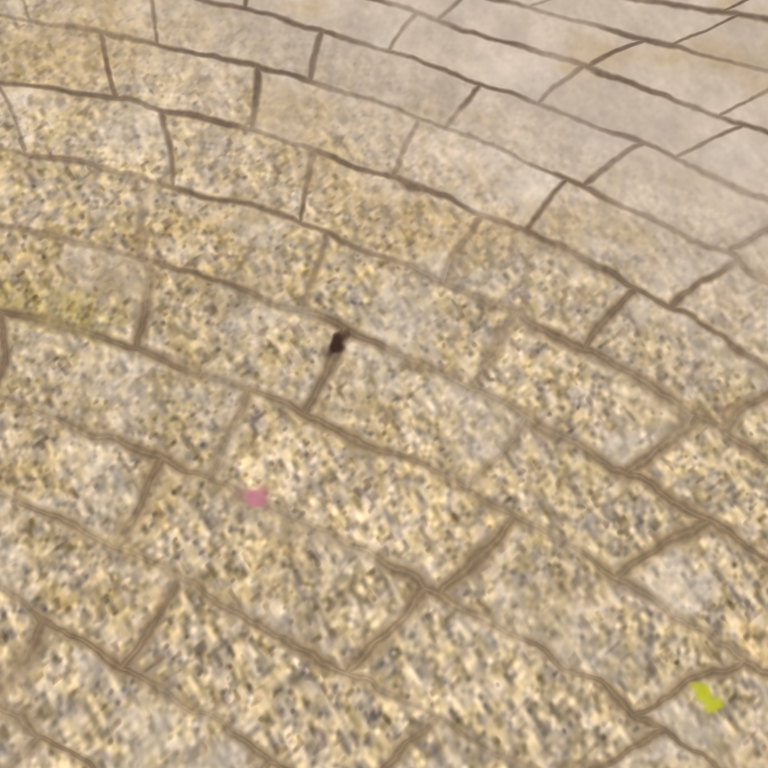
This texture is drawn by a three.js fragment shader. Its source:

```glsl
// Weathered stone paving seen at a slant: curved courses of staggered blocks.
// Each course line is a quadratic in its row number, inverted to find the row;
// cross joints lean with the curve, and noise adds gravel, wear, moss and litter.

varying vec2 vUv;

float hash(vec2 p) {
  return fract(sin(dot(p, vec2(127.1, 311.7))) * 43758.5453);
}

float noise(vec2 p) {
  vec2 i = floor(p), f = fract(p);
  f = f * f * (3.0 - 2.0 * f);
  return mix(mix(hash(i), hash(i + vec2(1.0, 0.0)), f.x),
             mix(hash(i + vec2(0.0, 1.0)), hash(i + vec2(1.0, 1.0)), f.x), f.y);
}

float fbm(vec2 p) {
  float sum = 0.0, amp = 0.5;
  for (int i = 0; i < 4; i++) {
    sum += amp * noise(p);
    p = mat2(1.6, 1.2, -1.2, 1.6) * p + 7.3;
    amp *= 0.5;
  }
  return sum / 0.9375;
}

// Soft rotated ellipse with a ragged rim
float blob(vec2 p, vec2 center, vec2 radius, float angle) {
  vec2 d = p - center;
  float c = cos(angle), s = sin(angle);
  d = vec2(c * d.x + s * d.y, c * d.y - s * d.x) / radius;
  return 1.0 - smoothstep(0.4, 1.3, length(d) + 0.8 * (noise(p * 110.0) - 0.5));
}

void main() {
  // Ground position with y running down toward the viewer
  vec2 ground = vec2(vUv.x, 1.0 - vUv.y);
  vec2 wobble = vec2(fbm(ground * 19.0), fbm(ground * 19.0 + 41.0)) - 0.5;
  vec2 p = ground + wobble * mix(0.012, 0.034, ground.y);

  // Courses: y = bend + pitch * n + spread * n * n, solved for n
  float bend = 0.195 + p.x * (0.143 + 0.262 * p.x);
  float pitch = 0.095 + 0.034 * p.x;
  float spread = 0.004 + p.x * (0.0125 - 0.011 * p.x);
  float rise = p.y - bend;
  float rowHeight = sqrt(max(pitch * pitch + 4.0 * spread * rise, 0.0006));
  float n = 2.0 * rise / (pitch + rowHeight);
  float row = floor(n);
  float inRow = n - row - 0.5;
  float courseDist = (0.5 - abs(inRow)) * rowHeight * 0.88;

  // Cross joints: staggered, leaning and unevenly spaced
  float lean = 0.04 - 0.14 * p.x - 0.02 * max(n, 0.0);
  float blockWidth = row < 0.0 ? 0.195 : (row < 2.0 ? 0.225 : 0.295);
  bool shifted = row < 0.0 ? mod(row, 2.0) < 0.5 : abs(row - 3.5) < 1.0;
  float phase = shifted ? 0.68 : (abs(row - 0.5) < 1.0 ? 0.87 : 0.05);
  float u = (p.x - lean * inRow) / blockWidth - phase;
  float joint = floor(u + 0.5);
  float offset = u - joint - 0.12 * (hash(vec2(joint, row)) - 0.5);
  float crossDist = abs(offset) * blockWidth * 0.86;
  vec2 block = vec2(joint + step(0.0, offset), row);

  // Smooth at the far right, gravelly nearer and to the left
  float patches = fbm(ground * 7.0 + block * 3.7);
  float rough = smoothstep(-0.25, 0.2, ground.y - 0.45 * ground.x);
  float worn = smoothstep(0.53, 0.72, patches) * (0.4 + 0.5 * hash(block + 9.0));
  float gravel = rough * (1.0 - 0.65 * worn);

  // Stone colour
  vec3 smoothStone = vec3(0.80, 0.73, 0.66);
  vec3 gravelStone = vec3(0.775, 0.692, 0.565);
  vec3 color = mix(smoothStone, gravelStone, rough);
  color = mix(color, vec3(0.825, 0.77, 0.71), worn * 0.7);
  color *= 0.97 + 0.06 * hash(block + 3.0);
  color *= 1.0 + 0.18 * (fbm(ground * 24.0 + 5.0) - 0.5);

  // Ochre stains and a mossy corner
  float stain = smoothstep(0.5, 0.72, fbm(ground * vec2(8.0, 13.0) + 17.0));
  color = mix(color, vec3(0.72, 0.61, 0.43), stain * 0.4);
  float moss = blob(p, vec2(0.06, 0.4), vec2(0.12, 0.035), 0.3);
  color = mix(color, vec3(0.66, 0.59, 0.34), moss * 0.4);

  // Gravel grain, with soft brown chips between pale stones
  vec2 grainPos = mat2(0.85, 0.53, -0.53, 0.85) * ground;
  grainPos *= 1.15 - 0.25 * ground.y;
  grainPos += 0.006 * wobble;
  float coarse = noise(grainPos * vec2(125.0, 88.0));
  float fine = noise(grainPos * vec2(150.0, 205.0) + 31.0);
  float grain = 0.6 * coarse + 0.4 * fine - 0.5;
  float strength = mix(0.09, 0.58 + 0.35 * ground.y, gravel);
  float chips = smoothstep(0.6, 1.0, noise(grainPos * vec2(110.0, 140.0) + 77.0));
  float tint = noise(grainPos * 85.0 + 53.0) - 0.5;

  // Joints: a thin dark crack inside a soft sandy band that widens close by
  float nearness = smoothstep(0.05, 0.75, ground.y);
  float halfWidth = mix(0.0018, 0.0058, nearness) * (0.5 + noise(ground * 14.0));
  float softness = mix(0.0035, 0.009, nearness);
  float edge = min(courseDist, crossDist);
  float fade = 0.45 + 0.55 * smoothstep(0.25, 0.65, noise(ground * 11.0 + 23.0));
  float gap = fade * (1.0 - smoothstep(halfWidth - 0.4 * softness, halfWidth + softness, edge));
  float crack = fade * (1.0 - smoothstep(0.0, 0.0045, abs(edge - 0.4 * halfWidth)));
  vec3 sand = mix(vec3(0.50, 0.41, 0.335), vec3(0.595, 0.50, 0.385), nearness);

  float exposed = 1.0 - 0.7 * gap;
  color *= 1.0 + strength * grain * exposed;
  color *= 1.0 - vec3(0.21, 0.24, 0.26) * chips * gravel * exposed;
  color += vec3(0.025, 0.0, -0.10) * tint * gravel * exposed;
  color = mix(color, sand * (1.0 + 0.3 * grain), gap * 0.8);
  color *= 1.0 - 0.13 * crack;

  // Litter: a dark scrap, a pink petal and a yellow-green leaf
  color = mix(color, vec3(0.22, 0.15, 0.13), 0.9 * blob(ground, vec2(0.438, 0.448), vec2(0.020, 0.010), -0.9));
  color = mix(color, vec3(0.78, 0.48, 0.55), 0.8 * blob(ground, vec2(0.332, 0.647), vec2(0.022, 0.015), 0.3));
  color = mix(color, vec3(0.76, 0.77, 0.18), 0.9 * blob(ground, vec2(0.920, 0.908), vec2(0.026, 0.012), 0.8));

  gl_FragColor = vec4(clamp(color, 0.0, 1.0), 1.0);
}
```
